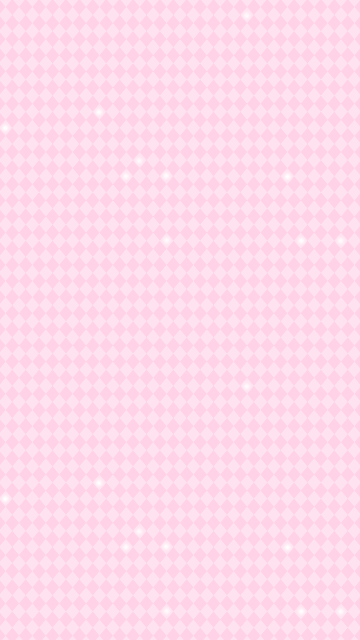
This pattern is drawn by a WebGL 2 fragment shader. Its source:

```glsl
#version 300 es
precision highp float;
// Pale pink harlequin diamonds with soft white sparkles on scattered diamonds.

uniform vec2 u_resolution;
out vec4 fragColor;

float hash(vec2 cell, uint seed) {
    uvec2 c = uvec2(ivec2(cell) + 64);
    uint h = c.x * 374761393u + c.y * 668265263u + seed * 974711u;
    h = (h ^ (h >> 13)) * 1274126177u;
    h = (h ^ (h >> 15)) * 739982445u;
    h ^= h >> 16;
    return float(h & 65535u) / 65536.0;
}

// Round glow with a small four-pointed twinkle; q is in canvas widths.
float sparkle(vec2 q) {
    float glow = exp(-dot(q, q) / (0.0094 * 0.0094));
    vec2 a = abs(q);
    float rays = exp(-a.x / 0.0014 - a.y / 0.005) + exp(-a.y / 0.0014 - a.x / 0.005);
    return min(glow + 0.2 * rays, 1.0);
}

void main() {
    vec2 uv = gl_FragCoord.xy / u_resolution;
    vec2 repeats = vec2(26.83, 39.7);
    vec2 grid = vec2(uv.x, 1.0 - uv.y) * repeats + vec2(0.084, -0.43);
    vec2 cell = floor(grid);
    vec2 local = fract(grid) - 0.5;

    // Touching diamonds, one per cell
    vec3 rose = vec3(1.0, 0.824, 0.906);
    vec3 blush = vec3(1.0, 0.886, 0.938);
    float edge = abs(local.x) + abs(local.y) - 0.5;
    float soft = 0.5 * length(repeats / u_resolution);
    vec3 color = mix(blush, rose, smoothstep(-soft, soft, edge));

    // Sparkle layout recurs every 23 rows, leaving a calm band in each
    vec2 toWidths = vec2(1.0, u_resolution.y / u_resolution.x) / repeats;
    float light = 0.0;
    for (int y = -1; y <= 1; y++) {
        for (int x = -1; x <= 1; x++) {
            vec2 offset = vec2(x, y);
            vec2 id = cell + offset;
            id.y = mod(id.y, 23.0);
            float lit = step(hash(id, 1u), 0.036) * step(id.y, 15.5);
            vec2 jitter = 0.12 * (vec2(hash(id, 2u), hash(id, 3u)) - 0.5);
            float strength = mix(0.8, 1.0, hash(id, 4u));
            light = max(light, lit * strength * sparkle((local - offset - jitter) * toWidths));
        }
    }
    color = mix(color, vec3(1.0, 0.995, 0.998), light);

    fragColor = vec4(color, 1.0);
}
```
